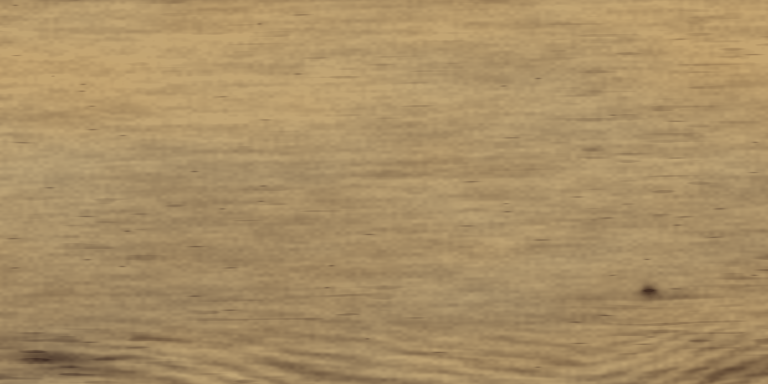
Write a Shadertoy shader that draws this texture.

```glsl
const vec3 DARK_WOOD = vec3(0.40, 0.305, 0.215);
const vec3 LIGHT_WOOD = vec3(0.72, 0.61, 0.43);
const vec3 WARM_TINT = vec3(0.025, 0.0, -0.025);

float hash(vec2 cell, uint seed) {
    uvec2 q = uvec2(ivec2(cell) + 4096);
    uint h = q.x * 1597334677u ^ q.y * 3812015801u ^ seed * 2798796415u;
    h = (h ^ (h >> 16)) * 2146121005u;
    h = (h ^ (h >> 15)) * 2221713035u;
    return float((h ^ (h >> 16)) >> 8) / 16777216.0;
}

float noise(vec2 p, uint seed) {
    vec2 i = floor(p), f = fract(p);
    f = f * f * (3.0 - 2.0 * f);
    float low = mix(hash(i, seed), hash(i + vec2(1, 0), seed), f.x);
    float high = mix(hash(i + vec2(0, 1), seed), hash(i + vec2(1, 1), seed), f.x);
    return mix(low, high, f.y);
}

// Layered noise centred on zero
float fbm(vec2 p, uint seed) {
    float sum = 0.0, gain = 0.5;
    for (uint k = 0u; k < 4u; k++) {
        sum += gain * (noise(p, seed + k) - 0.5);
        p = p * 2.03 + 7.3;
        gain *= 0.55;
    }
    return sum;
}

// Soft ellipse whose long axis follows the given slope
float blot(vec2 p, vec2 centre, vec2 radius, float slope) {
    vec2 d = p - centre;
    d.y -= slope * d.x;
    d /= radius;
    return exp(-dot(d, d));
}

// Short dark dash placed at random in some grid cells
float dashes(vec2 p, vec2 grid, float share, uint seed) {
    vec2 cell = floor(p * grid), f = fract(p * grid);
    vec2 centre = 0.35 + 0.3 * vec2(hash(cell, seed), hash(cell, seed + 1u));
    float size = mix(0.08, 0.3, hash(cell, seed + 2u));
    vec2 d = (f - centre) / vec2(size, 0.13);
    return step(hash(cell, seed + 3u), share) * exp(-dot(d, d) * 1.5);
}

// Curved growth rings along the lower edge
float rings(vec2 p, float spacing) {
    float bend = 0.24 * smoothstep(0.0, 1.6, p.x) - 0.2 * smoothstep(1.5, 2.1, p.x);
    float level = p.y + bend + 0.06 * fbm(p * vec2(2.5, 7.0), 31u);
    level += 0.012 * (noise(p * vec2(9.0, 95.0), 37u) - 0.5);
    return 0.5 + 0.5 * cos(6.2832 * level / spacing);
}

// Straight grain: broad cloudy bands, thin streaks and fine speckle
float grain(vec2 p) {
    float tone = 0.36 * fbm(p * vec2(1.6, 7.0), 1u);
    tone += 0.20 * fbm(p * vec2(7.0, 26.0), 6u);
    tone += 0.19 * (noise(p * vec2(3.0, 62.0), 11u) - 0.5);
    tone += 0.21 * (noise(p * vec2(13.0, 105.0), 12u) - 0.5);
    tone += 0.17 * (noise(p * vec2(75.0, 120.0), 13u) - 0.5);
    return tone;
}

// Thin pores, gathered in patches
float pores(vec2 p) {
    float line = smoothstep(0.68, 0.93, noise(p * vec2(11.0, 100.0), 17u));
    return line * smoothstep(0.35, 0.75, noise(p * vec2(3.0, 11.0), 18u));
}

void mainImage(out vec4 fragColor, in vec2 fragCoord) {
    vec2 p = fragCoord / iResolution.y;
    p.x *= 2.0 * iResolution.y / iResolution.x;

    // Grain rises slightly to the right and bows around the knot
    vec2 knot = vec2(1.69, 0.24);
    vec2 g = p;
    g.y += 0.016 * fbm(p * vec2(1.5, 3.0), 21u) - 0.012 * p.x;
    g.y -= 0.3 * (p.y - knot.y) * blot(p, knot, vec2(0.13, 0.07), 0.0);

    // Paler toward the top, with a thin shaded upper edge
    float tone = mix(0.75, 0.99, smoothstep(0.15, 0.85, p.y));
    tone -= 0.15 * smoothstep(0.975, 1.0, p.y);
    tone += grain(g);
    tone -= 0.30 * pores(g) * mix(1.2, 0.6, p.y);
    tone -= 0.45 * dashes(g, vec2(11.0, 52.0), 0.06, 41u);

    // Rings fade out above the lower edge
    float low = 1.0 - smoothstep(0.04, 0.23, p.y + 0.05 * fbm(p * 3.0, 45u));
    float broken = noise(g * vec2(8.0, 75.0), 47u);
    tone += low * (0.12 - 0.36 * rings(p, 0.042) * mix(0.5, 1.3, broken));

    // Stained patches broken up by the grain
    float stain = blot(p, vec2(0.16, 0.06), vec2(0.22, 0.028), -0.22);
    stain += 0.7 * blot(p, vec2(0.89, 0.02), vec2(0.14, 0.025), -0.15);
    stain += 0.8 * blot(p, vec2(1.92, 0.04), vec2(0.20, 0.035), 0.12);
    tone -= stain * mix(0.25, 0.75, broken);

    // Knot with a streaked halo
    float halo = blot(p, vec2(1.62, 0.222), vec2(0.24, 0.026), 0.0);
    float fibre = noise(g * vec2(6.0, 88.0), 53u);
    tone -= halo * mix(0.05, 0.75, smoothstep(0.25, 0.8, fibre));
    vec2 ragged = p + 0.012 * vec2(fbm(p * 30.0, 55u), fbm(p * 30.0, 61u));
    tone -= 0.95 * blot(ragged, knot, vec2(0.025, 0.018), 0.0);

    // Warmer near the top and in drifting patches
    float warmth = 0.5 * smoothstep(0.55, 1.0, p.y) + 1.6 * fbm(p * vec2(1.5, 4.0), 67u) - 0.1;
    vec3 wood = mix(DARK_WOOD, LIGHT_WOOD, clamp(tone, -0.4, 1.12));
    fragColor = vec4(wood + WARM_TINT * warmth, 1.0);
}
```
